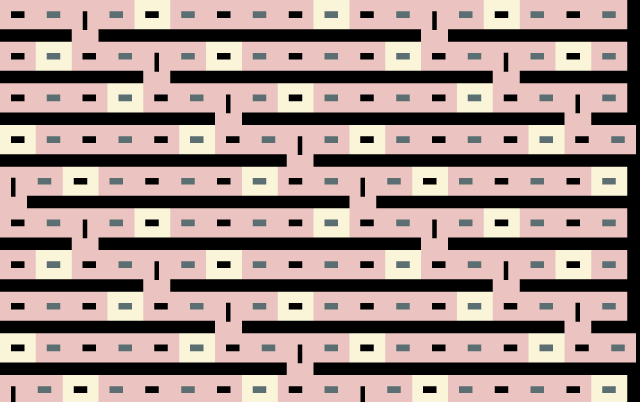
Give the GLSL for this pattern, as a Shadertoy shader.

```glsl
// Staggered rows of pink and cream tiles on black, joined by narrow bridges.

const float TILE = 43.0;    // tile width, with the canvas 768 units wide
const float BRIDGE = 32.3;  // width of the bridge tile
const float ROW = 50.0;     // row pitch
const float BAND = 35.0;    // tile height; the rest of the row is the gap

bool inBox(vec2 p, vec2 centre, vec2 halfSize) {
    return all(lessThan(abs(p - centre), halfSize));
}

vec3 tileColour(vec2 p) {
    const vec3 black = vec3(0.0);
    const vec3 pink = vec3(0.92, 0.77, 0.76);
    const vec3 cream = vec3(0.98, 0.96, 0.85);
    const vec3 slate = vec3(0.355, 0.435, 0.45);

    float row = floor(p.y / ROW);
    float y = p.y - row * ROW;

    // Each group is one bridge and nine tiles; it moves two tiles per row.
    float first = mod(2.0 * row + 2.0, 10.0);
    float period = BRIDGE + 9.0 * TILE;
    float x = p.x - first * TILE;
    float group = floor(x / period);
    x -= group * period;

    bool isBridge = x < BRIDGE;
    float slot = isBridge ? 0.0 : 1.0 + floor((x - BRIDGE) / TILE);
    if (first + 10.0 * group + slot >= 18.0) return black;

    // The bridge crosses the gap and carries an upright bar.
    if (isBridge)
        return inBox(vec2(x, y), vec2(16.0, 24.7), vec2(2.7, 11.3)) ? black : pink;
    if (y > BAND) return black;

    // Dashes alternate in colour; two tiles in each group are cream.
    x -= BRIDGE + (slot - 1.0) * TILE;
    if (inBox(vec2(x, y), vec2(21.2, 17.5), vec2(8.1, 4.0)))
        return mod(slot, 2.0) < 0.5 ? black : slate;
    return mod(slot, 5.0) == 2.0 ? cream : pink;
}

void mainImage(out vec4 fragColor, in vec2 fragCoord) {
    // Average a 4 x 4 grid of samples to smooth the edges.
    vec3 sum = vec3(0.0);
    for (int i = 0; i < 16; i++) {
        vec2 offset = (vec2(i % 4, i / 4) + 0.5) / 4.0 - 0.5;
        vec2 p = fragCoord + offset;
        p.y = iResolution.y - p.y;
        sum += tileColour(p * 768.0 / iResolution.x);
    }
    fragColor = vec4(sum / 16.0, 1.0);
}
```
